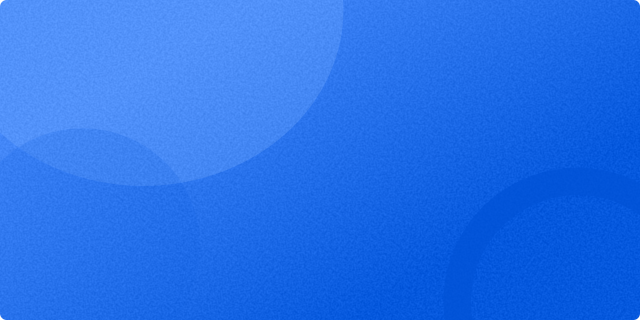
A Shadertoy shader for this background:

```glsl
#define DEEP_BLUE vec3(0.02, 0.345, 0.868)
#define SKY_BLUE vec3(0.262, 0.527, 0.97)
#define HIGHLIGHT vec3(0.44, 0.66, 1.0)
#define RING_BLUE vec3(0.005, 0.325, 0.845)
#define HIGHLIGHT_ALPHA 0.34
#define RING_ALPHA 0.85
#define CORNER_RADIUS 0.021
#define GRAIN_SCALE 173.0
#define GRAIN_AMOUNT 0.052

vec2 hashGradient(vec2 cell) {
    vec3 p = fract(cell.xyx * vec3(0.1031, 0.1030, 0.0973));
    p += dot(p, p.yzx + 33.33);
    float angle = 6.2832 * fract((p.x + p.y) * p.z);
    return vec2(cos(angle), sin(angle));
}

float gradientNoise(vec2 p) {
    vec2 cell = floor(p), f = fract(p);
    vec2 w = f * f * (3.0 - 2.0 * f);
    float a = dot(hashGradient(cell), f);
    float b = dot(hashGradient(cell + vec2(1, 0)), f - vec2(1, 0));
    float c = dot(hashGradient(cell + vec2(0, 1)), f - vec2(0, 1));
    float d = dot(hashGradient(cell + vec2(1, 1)), f - vec2(1, 1));
    return mix(mix(a, b, w.x), mix(c, d, w.x), w.y);
}

// Two rotated octaves, so that no grid shows
float grainNoise(vec2 p) {
    vec2 q = mat2(0.8, 0.6, -0.6, 0.8) * p * GRAIN_SCALE;
    return gradientNoise(q) + 0.5 * gradientNoise(q.yx * 0.53 + 17.0);
}

float circleDistance(vec2 p, vec2 center, float radius) {
    return length(p - center) - radius;
}

// First-order distance to an axis-aligned ellipse
float ellipseDistance(vec2 p, vec2 center, vec2 radii) {
    vec2 q = (p - center) / radii;
    float k = length(q);
    return k * (k - 1.0) / max(length(q / radii), 0.001);
}

float roundedBoxDistance(vec2 p, vec2 halfSize, float radius) {
    vec2 q = abs(p) - halfSize + radius;
    return length(max(q, 0.0)) + min(max(q.x, q.y), 0.0) - radius;
}

float coverage(float dist, float pixel) {
    return clamp(0.5 - dist / pixel, 0.0, 1.0);
}

void mainImage(out vec4 fragColor, in vec2 fragCoord) {
    float pixel = 1.0 / iResolution.y;
    vec2 p = fragCoord * pixel;
    vec2 size = iResolution.xy * pixel;

    // Diagonal gradient, light at the upper left
    float light = 0.6 - 0.54 * p.x + 0.83 * p.y;
    vec3 color = mix(DEEP_BLUE, SKY_BLUE, clamp(light, 0.0, 1.0));

    // Large translucent highlight
    float highlight = coverage(ellipseDistance(p, vec2(0.448, 0.969), vec2(0.625, 0.55)), pixel);
    color = mix(color, HIGHLIGHT, HIGHLIGHT_ALPHA * highlight);

    // Shaded disc, fading downwards
    float disc = coverage(circleDistance(p, vec2(0.258, 0.232), 0.367), pixel);
    float shade = mix(0.08, 0.2, smoothstep(0.0, 0.6, p.y));
    color = mix(color, DEEP_BLUE, shade * disc);

    // Dark ring at the lower right
    float ring = abs(circleDistance(p, vec2(1.805, 0.057), 0.376)) - 0.043;
    float ringMask = coverage(ring, pixel);
    color = mix(color, RING_BLUE, RING_ALPHA * ringMask);

    // Fine grain, softer on the ring
    color += GRAIN_AMOUNT * grainNoise(p) * (1.0 - 0.7 * ringMask);

    // Rounded white corners
    float panel = coverage(roundedBoxDistance(p - 0.5 * size, 0.5 * size, CORNER_RADIUS), pixel);
    fragColor = vec4(mix(vec3(1.0), color, panel), 1.0);
}
```
